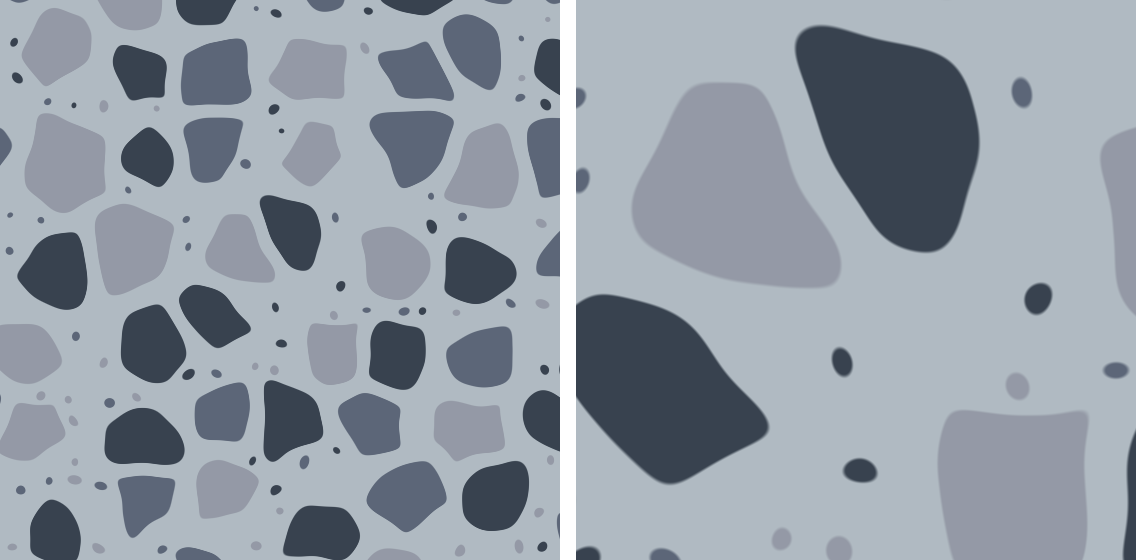
Left: the whole. Right: its middle third, enlarged.
Give the GLSL for this pattern, as a three.js fragment shader.

```glsl
// Terrazzo: rounded slate stones and small chips scattered over a pale blue-grey ground.
varying vec2 vUv;

#define GRID 6.3          // stones across the canvas
#define STONE_SIZE 0.42   // mean stone radius, in stone cells
#define STONE_GAP 0.08    // half of the narrowest gap, in stone cells
#define JITTER 0.60       // scatter of stone centres, in stone cells
#define WARP 0.09         // waviness of stone outlines
#define CHIP_GRID 19.0    // possible chip places across the canvas
#define CHIP_SHARE 0.72   // share of free places that hold a chip
#define CHIP_CLEAR 0.018  // least distance from chip centre to stone
#define EDGE 0.0011       // half width of the smoothed edge

const float TAU = 6.28318;
const vec3 GROUND = vec3(0.69, 0.73, 0.76);
const vec3 SLATE = vec3(0.36, 0.40, 0.47);
const vec3 ASH = vec3(0.58, 0.60, 0.65);
const vec3 CHARCOAL = vec3(0.22, 0.26, 0.31);

vec2 hash2(vec2 p) {
  vec3 h = fract(p.xyx * vec3(0.1031, 0.1030, 0.0973));
  h += dot(h, h.yzx + 33.33);
  return fract((h.xx + h.yz) * h.zy);
}

float cornerGradient(vec2 corner, vec2 offset) {
  float angle = TAU * hash2(corner + 71.0).x;
  return dot(vec2(cos(angle), sin(angle)), offset);
}

float gradientNoise(vec2 p) {
  vec2 i = floor(p), f = fract(p);
  vec2 u = f * f * f * (f * (f * 6.0 - 15.0) + 10.0);
  vec2 e = vec2(1.0, 0.0);
  return mix(mix(cornerGradient(i, f), cornerGradient(i + e, f - e), u.x),
             mix(cornerGradient(i + e.yx, f - e.yx), cornerGradient(i + 1.0, f - 1.0), u.x), u.y);
}

vec2 stoneCentre(vec2 cell) {
  return cell + 0.5 + JITTER * (hash2(cell + 13.0) - 0.5);
}

// Signed distance to the stone that owns this spot; also gives its cell.
float stoneDistance(vec2 p, out vec2 owner) {
  vec2 q = p * GRID;
  q += WARP * vec2(gradientNoise(q * 2.1), gradientNoise(q * 2.1 + 40.0));

  float nearest = 1e3;
  for (int y = -1; y <= 1; y++)
    for (int x = -1; x <= 1; x++) {
      vec2 cell = floor(q) + vec2(x, y);
      float d = distance(q, stoneCentre(cell));
      if (d < nearest) { nearest = d; owner = cell; }
    }

  vec2 centre = stoneCentre(owner);
  vec2 local = q - centre;
  vec2 traits = hash2(owner + 29.0);
  float sharpness = mix(16.0, 36.0, traits.y);
  float radius = STONE_SIZE * mix(0.75, 1.2, traits.x);
  float sum = 0.0;

  // Keep clear of the neighbouring stones.
  for (int y = -1; y <= 1; y++)
    for (int x = -1; x <= 1; x++) {
      if (x == 0 && y == 0) continue;
      vec2 away = stoneCentre(owner + vec2(x, y)) - centre;
      float span = length(away);
      sum += exp(sharpness * (dot(local, away / span) - 0.5 * span + STONE_GAP));
    }

  // Cut random facets; the soft maximum rounds their corners.
  for (int i = 0; i < 5; i++) {
    vec2 facet = hash2(owner + 17.0 * float(i) + 53.0);
    float angle = TAU * (float(i) + 0.75 * facet.x + traits.y) / 5.0;
    float reach = radius * mix(0.7, 1.15, facet.y);
    sum += exp(sharpness * (dot(local, vec2(cos(angle), sin(angle))) - reach));
  }
  return log(sum) / sharpness / GRID;
}

// Slightly bent oval chip, one at most per chip cell.
float chipDistance(vec2 p, vec2 cell) {
  vec2 shape = hash2(cell + 101.0), turn = hash2(cell + 157.0);
  vec2 centre = (cell + 0.5 + 0.44 * (hash2(cell + 211.0) - 0.5)) / CHIP_GRID;
  vec2 owner;
  bool taken = stoneDistance(centre, owner) < CHIP_CLEAR;
  if (taken || hash2(cell + 263.0).x > CHIP_SHARE) return 1.0;

  float c = cos(TAU * turn.x), s = sin(TAU * turn.x);
  vec2 q = mat2(c, -s, s, c) * (p - centre);
  q.y += 30.0 * (turn.y - 0.5) * q.x * q.x;
  float width = mix(0.0042, 0.0088, shape.x);
  return (length(q / vec2(mix(1.05, 1.6, shape.y), 1.0)) - width);
}

vec3 stoneColour(float pick) {
  return pick < 0.30 ? CHARCOAL : (pick < 0.65 ? SLATE : ASH);
}

float cover(float d) {
  return 1.0 - smoothstep(-EDGE, EDGE, d);
}

void main() {
  vec2 cell;
  float stone = stoneDistance(vUv, cell);
  // Even steps plus some chance keep the colours well mixed.
  float pick = fract(dot(cell, vec2(0.38, 0.71)) + 0.35 * hash2(cell + 5.0).x);
  vec3 colour = mix(GROUND, stoneColour(pick), cover(stone));

  vec2 chipCell = floor(vUv * CHIP_GRID);
  float chip = chipDistance(vUv, chipCell);
  colour = mix(colour, stoneColour(hash2(chipCell + 307.0).y * 0.88), cover(chip));

  gl_FragColor = vec4(colour, 1.0);
}
```
